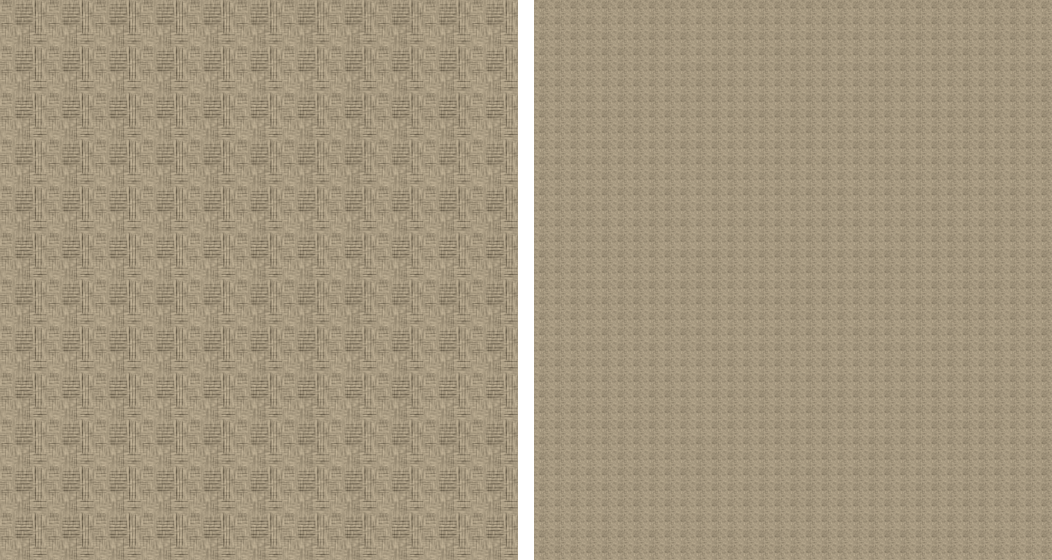
Left: one tile. Right: repeated 3 by 3.
Reproduce this pattern procedurally as a Shadertoy shader.

```glsl
// Woven straw cloth: 11 by 12 square repeats, each a patchwork of fine fibres
// crossed by bundles of dark upright and level threads. Fibres are stretched
// gradient noise that wraps on the repeat; bundles are frayed, wrapped boxes.

float hash(vec2 p) {
    vec3 a = fract(p.xyx * vec3(0.1031, 0.1030, 0.0973));
    a += dot(a, a.yzx + 33.33);
    return fract((a.x + a.y) * a.z);
}

float slope(vec2 cell, vec2 period, float seed, vec2 offset) {
    float angle = 6.2832 * hash(mod(cell, period) + seed * 17.3);
    return dot(vec2(cos(angle), sin(angle)), offset);
}

// Gradient noise, wrapping after "period" cells
float noise(vec2 p, vec2 period, float seed) {
    vec2 i = floor(p), f = p - i;
    vec2 u = f * f * f * (f * (f * 6.0 - 15.0) + 10.0);
    vec2 x = vec2(1, 0), y = vec2(0, 1);
    return mix(mix(slope(i, period, seed, f), slope(i + x, period, seed, f - x), u.x),
               mix(slope(i + y, period, seed, f - y), slope(i + 1.0, period, seed, f - 1.0), u.x), u.y);
}

float fibre(vec2 q, vec2 frequency, float seed) {
    return noise(q * frequency, frequency, seed);
}

// Tone of a bundle of threads: dark on a thread, slightly light between
float bundle(vec2 q, vec2 center, vec2 halfSize, float count, bool upright, float seed, float pixel) {
    vec2 d = fract(q - center + 0.5) - 0.5;
    if (upright) { d = d.yx; halfSize = halfSize.yx; }
    float pitch = 2.0 * halfSize.y / count;
    float row = (d.y + halfSize.y) / pitch;
    float id = clamp(floor(row), 0.0, count - 1.0);
    float chance = hash(vec2(id + 3.0, seed * 7.1 + 1.0));
    float shift = 0.25 * (hash(vec2(id + 9.0, seed + 5.0)) - 0.5);
    float across = abs(row - id - 0.5 - shift) * pitch;
    float width = mix(0.007, 0.015, chance);
    float thread = clamp((width - across) / pixel + 0.5, 0.0, 1.0);

    // Frayed ends and worn stretches along the thread
    float reach = halfSize.x * (0.82 + 0.18 * chance);
    float ends = 1.0 - smoothstep(reach - 0.03, reach + 0.02, abs(d.x));
    float sides = 1.0 - smoothstep(-pixel, pixel, abs(d.y) - halfSize.y);
    float wear = 0.75 + 0.6 * fibre(q, vec2(9.0), seed);
    return ends * sides * mix(0.07, -mix(0.55, 1.0, chance) * wear, thread);
}

void mainImage(out vec4 fragColor, in vec2 fragCoord) {
    vec2 uv = fragCoord / iResolution.xy * vec2(11, 12);
    uv.y = 12.0 - uv.y;
    vec2 q = fract(uv);
    float pixel = 12.0 / iResolution.y;

    // Ground: patches of upright or level fibre
    float level = fibre(q, vec2(7, 26), 1.0);
    float upright = fibre(q, vec2(26, 5), 2.0);
    float lay = smoothstep(-0.08, 0.08, fibre(q, vec2(4), 3.0) - 0.06);
    float tone = 0.71 + 0.34 * mix(upright, level, lay);
    tone += 0.14 * fibre(q, vec2(20), 4.0) + 0.10 * fibre(q, vec2(5), 5.0);

    // Main bundles: dense block, tall strands, cross bar and left-hand steps
    tone += 0.55 * bundle(q, vec2(0.51, 0.31), vec2(0.20, 0.24), 7.0, false, 1.0, pixel);
    tone += 0.62 * bundle(q, vec2(0.81, 0.36), vec2(0.09, 0.38), 3.0, true, 2.0, pixel);
    tone += 0.60 * bundle(q, vec2(0.85, 0.82), vec2(0.16, 0.10), 3.0, false, 3.0, pixel);
    tone += 0.48 * bundle(q, vec2(0.15, 0.22), vec2(0.13, 0.11), 3.0, false, 4.0, pixel);
    tone += 0.50 * bundle(q, vec2(0.15, 0.53), vec2(0.13, 0.07), 2.0, false, 5.0, pixel);
    tone += 0.40 * bundle(q, vec2(0.16, 0.05), vec2(0.12, 0.05), 4.0, true, 6.0, pixel);
    tone += 0.45 * bundle(q, vec2(0.63, 0.76), vec2(0.03, 0.24), 1.0, true, 7.0, pixel);

    // Shaded backing behind the dense block and the lower middle patch
    vec2 block = smoothstep(vec2(0.24, 0.28), vec2(0.16, 0.18), abs(q - vec2(0.51, 0.33)));
    vec2 patchMask = smoothstep(vec2(0.17, 0.16), vec2(0.13, 0.12), abs(q - vec2(0.46, 0.80)));
    tone -= 0.07 * block.x * block.y;
    tone -= patchMask.x * patchMask.y * (0.07 + 0.22 * fibre(q, vec2(12), 6.0));

    // Faint scattered bundles in both directions
    for (float k = 0.0; k < 12.0; k++) {
        vec2 center = vec2(hash(vec2(k, 41.0)), hash(vec2(k, 67.0)));
        bool standing = mod(k, 2.0) < 0.5;
        vec2 size = standing ? vec2(0.06, 0.14) : vec2(0.11, 0.06);
        tone += 0.24 * bundle(q, center, size, 2.0, standing, k + 11.0, pixel);
    }

    // Pale straw glints inside the block
    vec2 glint = (q - vec2(0.46, 0.23)) / vec2(0.12, 0.07);
    tone += 0.30 * exp(-dot(glint, glint)) * smoothstep(0.0, 0.3, fibre(q, vec2(8, 22), 7.0));

    // Slight change of tone from one repeat to the next
    tone += 0.02 * (hash(floor(uv) + 2.0) - 0.5);

    vec3 color = mix(vec3(0.39, 0.35, 0.28), vec3(0.78, 0.72, 0.61), clamp(tone, 0.0, 1.0));
    fragColor = vec4(color, 1.0);
}
```
